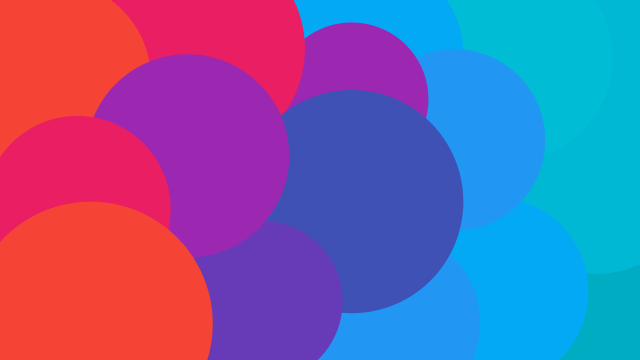
Reproduce this background procedurally as a WebGL 2 fragment shader.

```glsl
#version 300 es
precision highp float;

uniform vec2 u_resolution;
out vec4 fragColor;

const vec3 RED = vec3(0.961, 0.267, 0.212);
const vec3 PINK = vec3(0.914, 0.118, 0.388);
const vec3 PURPLE = vec3(0.612, 0.153, 0.690);
const vec3 VIOLET = vec3(0.404, 0.227, 0.718);
const vec3 INDIGO = vec3(0.247, 0.318, 0.710);
const vec3 BLUE = vec3(0.129, 0.588, 0.953);
const vec3 SKY = vec3(0.012, 0.663, 0.957);
const vec3 CYAN = vec3(0.000, 0.737, 0.831);
const vec3 TEAL = vec3(0.000, 0.718, 0.831);
const vec3 DEEP_TEAL = vec3(0.000, 0.675, 0.757);

// Paints a flat disc with an edge one pixel wide over the base colour.
vec3 disc(vec3 base, vec2 p, vec2 center, float radius, vec3 color) {
    float signedDistance = length(p - center) - radius;
    float coverage = clamp(0.5 - signedDistance * u_resolution.y, 0.0, 1.0);
    return mix(base, color, coverage);
}

void main() {
    // Canvas height is one unit.
    vec2 p = gl_FragCoord.xy / u_resolution.y;
    vec3 color = DEEP_TEAL;

    // Teal and cyan at the back right
    color = disc(color, p, vec2(1.778, 0.838), 0.330, TEAL);
    color = disc(color, p, vec2(1.657, 0.521), 0.282, TEAL);
    color = disc(color, p, vec2(1.417, 0.838), 0.285, CYAN);

    // Blues of the middle layer
    color = disc(color, p, vec2(1.028, 0.852), 0.259, SKY);
    color = disc(color, p, vec2(1.373, 0.190), 0.2616, SKY);
    color = disc(color, p, vec2(1.262, 0.611), 0.2523, BLUE);
    color = disc(color, p, vec2(1.072, 0.102), 0.2616, BLUE);

    // Warm discs along the top
    color = disc(color, p, vec2(0.977, 0.7245), 0.213, PURPLE);
    color = disc(color, p, vec2(0.537, 0.8646), 0.310, PINK);
    color = disc(color, p, vec2(0.146, 0.780), 0.273, RED);

    // Front cluster, from the center to the lower left
    color = disc(color, p, vec2(0.977, 0.440), 0.310, INDIGO);
    color = disc(color, p, vec2(0.727, 0.162), 0.2245, VIOLET);
    color = disc(color, p, vec2(0.521, 0.567), 0.2824, PURPLE);
    color = disc(color, p, vec2(0.215, 0.419), 0.259, PINK);
    color = disc(color, p, vec2(0.252, 0.1007), 0.339, RED);

    fragColor = vec4(color, 1.0);
}
```
